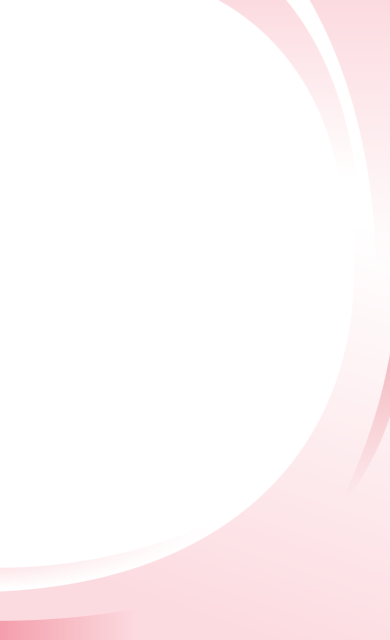
Write a Shadertoy shader that draws this background.

```glsl
// Soft pink ribbons sweeping around a large white rounded field.
// Superellipses bound the main bands, parabolas bound the small accents,
// and each layer fades out along its own gradient.

const vec3 WHITE = vec3(1.0);
const vec3 BLUSH = vec3(0.988, 0.858, 0.878);
const vec3 ROSE  = vec3(0.955, 0.735, 0.760);
const vec3 CORAL = vec3(0.955, 0.620, 0.670);

// Antialiased mask, 1 where the signed field is positive.
float coverage(float field) {
    return clamp(0.5 + field / max(fwidth(field), 1e-6), 0.0, 1.0);
}

// Mask of a superellipse that continues straight to the left of its centre.
float roundedField(vec2 p, vec2 centre, vec2 radius, float power) {
    vec2 q = (p - centre) / radius;
    q = max(vec2(q.x, abs(q.y)), 1e-4);
    return coverage(1.0 - pow(q.x, power) - pow(q.y, power));
}

// Horizontal position of an arc leaving the right side at height startY.
float fallingArc(float y, float startY, float slope, float bend) {
    float drop = max(startY - y, 0.0);
    return 1.0 - slope * drop - bend * drop * drop;
}

// Linear ramp from 0 at a to 1 at b.
float ramp(float a, float b, float t) {
    return clamp((t - a) / (b - a), 0.0, 1.0);
}

void mainImage(out vec4 fragColor, in vec2 fragCoord) {
    vec2 p = fragCoord / iResolution.xy;
    vec3 color = WHITE;

    // Lower sweep: deepens downward and to the left
    float field = roundedField(p, vec2(-0.128, 0.609), vec2(1.038, 0.535), 2.34);
    float depth = 1.0 - p.y - 0.213 * p.x;
    color = mix(color, BLUSH, (1.0 - field) * ramp(0.15, 0.86, depth));

    // Upper ribbon between two nested curves
    float inner = roundedField(p, vec2(0.214, 0.622), vec2(0.667, 0.427), 2.2);
    float outer = roundedField(p, vec2(0.256, 0.583), vec2(0.671, 0.544), 2.3);
    color = mix(color, BLUSH, outer * (1.0 - inner) * ramp(0.72, 1.0, p.y));

    // Upper right corner, set apart by a white stripe
    float corner = 1.0 - roundedField(p, vec2(0.320, 0.557), vec2(0.645, 0.641), 2.05);
    color = mix(color, BLUSH, corner * ramp(0.58, 1.0, p.y));

    // Tapered streak on the right side
    float streak = coverage(p.x - fallingArc(p.y, 0.447, 0.295, 1.07))
                 * coverage(fallingArc(p.y, 0.349, 0.54, 2.27) - p.x);
    color = mix(color, ROSE, streak * ramp(0.22, 0.43, p.y));

    // Faint fold above the lower white stripe
    float below = 0.113 + 0.234 * p.x * p.x - p.y;
    float foldFade = (1.0 - ramp(0.0, 0.55, p.x)) * (1.0 - ramp(0.0, 0.032, below));
    color = mix(color, BLUSH, 0.7 * field * coverage(below) * foldFade);

    // Strong accent in the lower left corner
    float accent = coverage(0.030 + 0.154 * p.x * p.x - p.y);
    color = mix(color, CORAL, accent * (1.0 - ramp(0.0, 0.35, p.x)));

    fragColor = vec4(color, 1.0);
}
```
